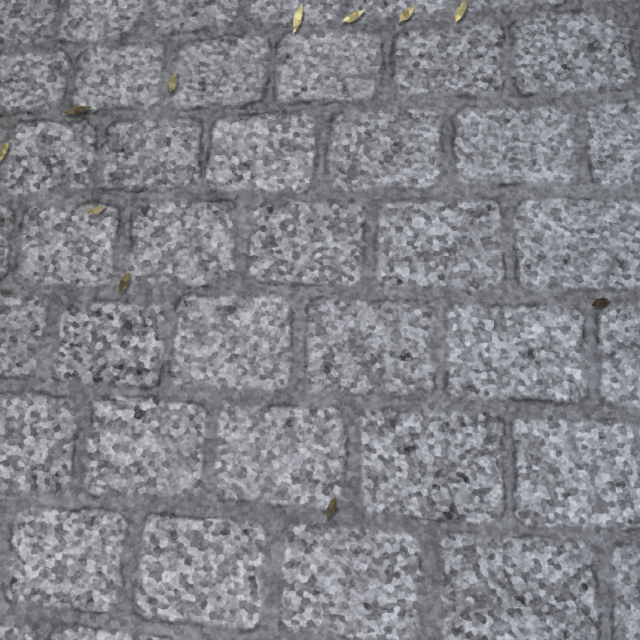
This texture is drawn by a three.js fragment shader. Its source:

```glsl
// Granite sett paving seen at a slant: staggered courses that grow toward the
// viewer, wide gritty joints, speckled stone faces and a few fallen leaves.
// Courses come from an inverted quadratic, grain from smooth cellular noise.
varying vec2 vUv;

float hash(vec2 p) {
  return fract(sin(dot(p, vec2(127.1, 311.7))) * 43758.5);
}

vec2 hash2(vec2 p) {
  return vec2(hash(p), hash(p + 37.3));
}

// Cellular noise: random shade of each grain, blended softly at its edges
float grains(vec2 p) {
  vec2 cell = floor(p), f = fract(p);
  float sum = 0.0, total = 0.0;
  for (int y = -1; y <= 1; y++) {
    for (int x = -1; x <= 1; x++) {
      vec2 o = vec2(float(x), float(y));
      vec2 r = o + hash2(cell + o) - f;
      float weight = exp(-10.0 * dot(r, r));
      sum += weight * hash(cell + o + 71.7);
      total += weight;
    }
  }
  return sum / total;
}

float roundBox(vec2 p, vec2 halfSize, float radius) {
  vec2 q = abs(p) - halfSize + radius;
  return length(max(q, 0.0)) + min(max(q.x, q.y), 0.0) - radius;
}

// Fractional course number, counted downward; courses fan out to the right
float courseAt(vec2 p) {
  float x = p.x - 0.5;
  float depth = 1.0 - p.y + 0.003 * sin(11.0 * p.x + 17.0 * p.y);
  float b = 0.116 + 0.027 * x;
  float c = 0.043 - 0.068 * x - depth;
  return (sqrt(b * b - 0.0296 * c) - b) / 0.0148;
}

// Stones counted across, with widths growing to the right
float stoneCount(float x, float width) {
  return log(1.0 + 0.5 * x) / (0.5 * width);
}

// Signed distance to the nearest stone edge; also returns the stone's id
float settDistance(vec2 p, out vec2 id) {
  float k = courseAt(p);
  float row = floor(k), v = fract(k);
  float width = 0.140 + 0.0105 * row;
  float joint = mix(0.603 - 0.013 * row, 0.522 - 0.019 * row, mod(row, 2.0));
  float x = p.x - 0.035 * (p.x - 0.68) * (v - 0.5);
  float u = stoneCount(x, width) - stoneCount(joint, width);
  id = vec2(floor(u), row);
  vec2 size = vec2(width * (1.0 + 0.5 * p.x), 0.116 + 0.0148 * k + 0.027 * (p.x - 0.5));
  vec2 local = (vec2(fract(u), v) - 0.5) * size + 0.006 * (hash2(id) - 0.5);
  float gap = 0.0105 + 0.0007 * row + 0.003 * hash(id + 5.0);
  float chips = 0.007 * (grains(p * 38.0) - 0.5) + 0.004 * (grains(p * 95.0) - 0.5);
  return roundBox(local, 0.5 * size - gap, 0.017) + chips;
}

// Pointed leaf made of two overlapping arcs
float leafDistance(vec2 p, float angle, float len, float width) {
  float c = cos(angle), s = sin(angle);
  p = abs(vec2(c * p.x + s * p.y, c * p.y - s * p.x));
  float drop = (len * len - width * width) / (2.0 * width);
  return length(p + vec2(0.0, drop)) - drop - width;
}

// A trail of leaves: start, step, sideways sway, downward bend, count, dryness
vec3 addLeaves(vec3 color, vec2 p, vec2 start, vec2 stride, float sway, float bend, float count, float dryness) {
  vec3 straw = vec3(0.76, 0.72, 0.52), brown = vec3(0.23, 0.20, 0.17);
  for (int n = 0; n < 5; n++) {
    float i = float(n);
    if (i >= count) break;
    vec2 seed = start * 31.0 + i;
    vec2 q = p - start - stride * i - vec2(sway * (cos(1.7 * i) - 1.0), -bend * i * i);
    float angle = 0.2 + 1.1 * hash(seed);
    float len = 0.014 + 0.009 * hash(seed + 3.0);
    float d = leafDistance(q, angle, len, 0.006) + 0.003 * (grains(p * 110.0) - 0.5);
    float shadow = leafDistance(q + vec2(-0.002, 0.005), angle, len, 0.006);
    vec3 leaf = mix(straw, brown, clamp(dryness + 0.7 * (hash(seed + 9.0) - 0.5), 0.0, 1.0));
    leaf *= 0.75 + 0.5 * grains(p * 130.0);
    color *= 1.0 - 0.4 * smoothstep(0.004, -0.003, shadow);
    color = mix(color, leaf, smoothstep(0.0015, -0.0015, d));
  }
  return color;
}

void main() {
  vec2 p = vUv, id;
  float d = settDistance(p, id);
  float face = smoothstep(0.004, -0.004, d);
  float nearness = 1.0 - p.y;

  // Grain, broad wear and scattered dark pits
  float coarse = grains(p * mix(125.0, 100.0, nearness)) - 0.5;
  float fine = grains(p * 210.0 + 19.0) - 0.5;
  float patches = grains(p * 17.0) - 0.5;
  float pits = smoothstep(0.84, 0.97, grains(p * 62.0 + 8.0));
  float wear = 0.018 * sin(5.0 * p.x + 2.0 * sin(4.0 * p.y)) * sin(6.0 * p.y + 1.0);

  // Stone faces, joints and the dark cracks along stone edges
  float contrast = mix(0.26, 0.38, nearness) * (0.85 + 0.3 * hash(id + 2.0));
  float stone = 0.565 + 0.05 * (hash(id) - 0.5) + contrast * coarse + 0.15 * fine;
  stone += 0.05 * patches - 0.13 * pits;
  float joint = 0.472 + 0.13 * coarse + 0.09 * fine + 0.06 * patches;
  float crackOffset = (d - 0.005) / 0.0035;
  float crack = exp(-crackOffset * crackOffset) * smoothstep(0.4, 0.85, grains(p * 24.0 + 4.0));
  float tone = mix(joint, stone, face) - 0.13 * crack + wear;
  tone += 0.025 * (nearness - 0.5) - 0.035 * smoothstep(0.35, 0.85, length(p - vec2(0.52, 0.42)));

  vec3 color = tone * mix(vec3(0.99, 0.99, 1.02), vec3(0.975, 0.99, 1.045), p.x);
  color = addLeaves(color, p, vec2(0.465, 0.970), vec2(0.085, 0.004), 0.0, 0.0, 4.0, 0.2);
  color = addLeaves(color, p, vec2(0.27, 0.87), vec2(-0.015, -0.03), 0.12, 0.012, 5.0, 0.55);
  color = addLeaves(color, p, vec2(0.518, 0.208), vec2(0.42, 0.32), 0.0, 0.0, 2.0, 1.0);
  gl_FragColor = vec4(clamp(color, 0.0, 1.0), 1.0);
}
```
